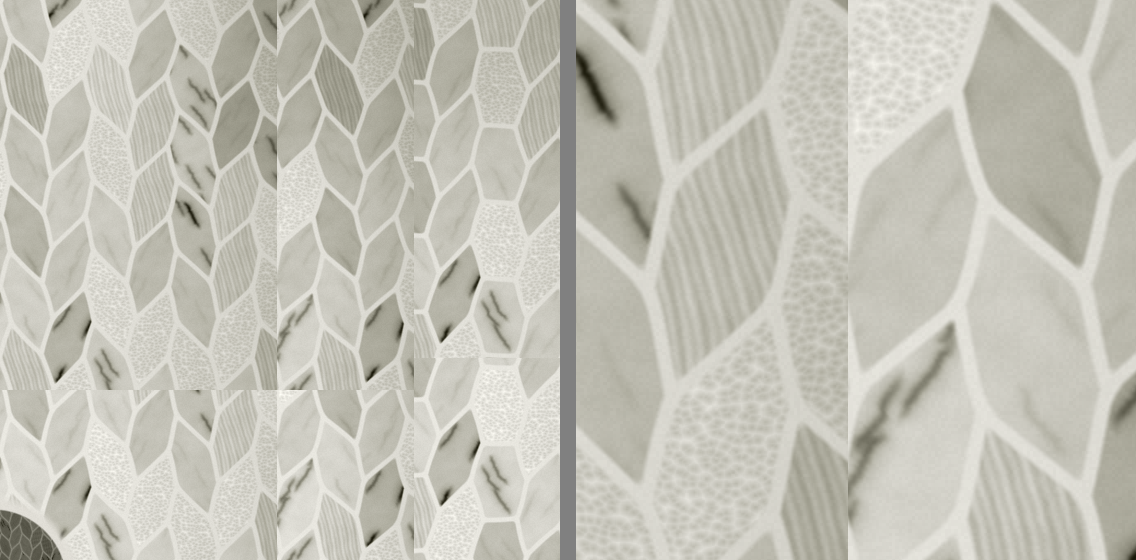
Left: the whole. Right: its middle third, enlarged.
Reproduce this pattern procedurally as a Shadertoy shader.

```glsl
// Leaf-shaped marble mosaic: leaning columns of stretched hexagons with pale grout.
// Zigzag column borders and slanted joints give a grout distance; each tile hashes
// to plain, veined, grooved or pitted stone. Offset panels break the repeat.
#define CELL vec2(0.0746, 0.127)   // column width and tile height
#define BULGE 0.12                 // zigzag of the column borders
#define LEAN 0.42                  // drop of a joint across one column
#define GROUT_HALF 0.0042
#define SEAM_A 0.495
#define SEAM_B 0.740
#define REPEAT_Y 0.293             // jump below the horizontal seam
#define PITTED_SHARE 0.20
#define GROOVED_SHARE 0.34
#define VEINED_SHARE 0.62

float hash(vec2 p) {
    vec3 q = fract(vec3(p.xyx) * 0.1031);
    q += dot(q, q.yzx + 33.33);
    return fract((q.x + q.y) * q.z);
}

// Distance to the nearest scattered point
float cellular(vec2 p) {
    vec2 base = floor(p);
    float nearest = 2.0;
    for (int j = -1; j <= 1; j++)
    for (int i = -1; i <= 1; i++) {
        vec2 g = base + vec2(i, j);
        vec2 point = g + vec2(hash(g), hash(g + 57.0));
        nearest = min(nearest, length(p - point));
    }
    return nearest;
}

float waves(vec2 p) {
    float sum = 0.0, amp = 0.5;
    for (int i = 0; i < 4; i++) {
        sum += amp * sin(p.x + 1.7 * sin(p.y)) * cos(p.y + 1.3 * sin(p.x * 0.8));
        p = mat2(1.5, 1.2, -1.2, 1.5) * p + 2.3;
        amp *= 0.55;
    }
    return sum;
}

float odd(float n) { return mod(n, 2.0); }

// Joint height on border n; lean holds the drop of even and odd columns
float jointHeight(float n, vec2 lean) {
    return ceil(n * 0.5) * lean.x + floor(n * 0.5) * lean.y + 0.5 * odd(n);
}

// Grout distance in canvas units; also gives tile id and local position
float leafGrid(vec2 uv, vec2 cell, vec2 lean, out vec2 id, out vec2 local) {
    float n = floor(uv.x + 0.5);
    float zig = 4.0 * abs(fract(uv.y - jointHeight(n, lean)) - 0.5) - 1.0;
    float side = uv.x - n - BULGE * zig;
    float column = side > 0.0 ? n : n - 1.0;
    float drop = (odd(column) < 0.5 ? lean.x : lean.y) / (1.0 - 2.0 * BULGE);
    float t = uv.x - column;
    float h = uv.y - jointHeight(column, lean) - drop * (t - BULGE);
    float f = fract(h);
    id = vec2(column, floor(h));
    local = vec2(t - 0.5, (f - 0.5 + drop * (t - 0.5)) * cell.y / cell.x);
    float dSide = abs(side) * cell.x / length(vec2(1.0, 4.0 * BULGE * cell.x / cell.y));
    float dJoint = min(f, 1.0 - f) * cell.y / length(vec2(1.0, drop * cell.y / cell.x));
    // Soft minimum rounds the corners
    float k = max(0.006 - abs(dSide - dJoint), 0.0);
    return min(dSide, dJoint) - k * k / 0.024;
}

// Brightness of one tile's stone
float stone(vec2 id, vec2 c) {
    float kind = hash(id + 11.0), tone = hash(id + 31.0), seed = tone * 40.0;
    float lean = odd(id.x) > 0.5 ? 1.0 : -1.0;
    float across = dot(c, vec2(0.85 * lean, 0.53));
    float along = dot(c, vec2(0.53 * lean, -0.85));
    float mottle = waves(c * 4.0 + seed);
    float g = mix(0.64, 0.78, tone) + 0.025 * mottle;
    if (kind < PITTED_SHARE) {
        float pits = cellular(c * vec2(11.0, 15.0) + seed);
        return 0.78 + 0.05 * tone + 0.13 * (pits - 0.45) + 0.02 * mottle;
    }
    if (kind < GROOVED_SHARE) {
        float grooves = sin((c.x * 1.0 - c.y * 0.25) * 62.0 + 1.5 * mottle);
        return g + 0.03 * grooves + 0.02 * sin(c.x * 29.0 - c.y * 5.0);
    }
    float strength = kind < VEINED_SHARE ? 0.30 : 0.04;
    for (int i = 0; i < 3; i++) {
        float r = hash(id + float(i) * 7.0 + 3.0);
        float line = across - (r - 0.5) * 0.75 + 0.06 * waves(vec2(along * 5.0, seed + r * 9.0));
        float patchy = smoothstep(-0.2, 0.8, sin(along * 4.0 + r * 20.0) + 0.5 * mottle);
        g -= strength * patchy * (0.7 * exp(-line * line * 500.0) + 0.3 * exp(-line * line * 50.0));
    }
    return g;
}

vec3 mosaic(vec2 uv, vec2 cell, vec2 lean, float shade, float soft) {
    vec2 id, local;
    float d = leafGrid(uv, cell, lean, id, local);
    float g = stone(id, local) * shade;
    float grout = 0.855 * mix(1.0, shade, 0.6);
    g = mix(grout, g, smoothstep(GROUT_HALF - soft, GROUT_HALF + soft, d));
    return vec3(g, g - 0.006, g - mix(0.065, 0.035, smoothstep(0.6, 0.9, g)));
}

void mainImage(out vec4 fragColor, in vec2 fragCoord) {
    vec2 p = fragCoord / iResolution.xy;
    p.y = 1.0 - p.y;
    float soft = max(0.002, 1.0 / iResolution.y);

    // Three panels, the last with wider cells and upright even columns
    bool last = p.x > SEAM_B;
    float start = last ? 0.772 : p.x > SEAM_A ? 0.643 : 0.0846;
    vec2 cell = CELL * (last ? 1.07 : 1.0);
    vec2 lean = vec2(last ? 0.0 : LEAN, -LEAN);
    float low = step(last ? 0.64 : 0.697, p.y);
    vec2 q = p + 0.0022 * sin(p.yx * vec2(43.0, 37.0) + 4.0 * p);
    q.y -= low * REPEAT_Y;
    vec2 uv = (q - vec2(start, last ? 0.147 : 0.196)) / cell + vec2(1.0, 0.0);

    // Uneven light, fading towards the right of each panel
    float across = last ? (p.x - SEAM_B) / 0.26 : p.x > SEAM_A ? (p.x - SEAM_A) / 0.245 : p.x / SEAM_A;
    float shade = 1.07 - (last ? 0.03 : 0.13) * across * across + 0.05 * low;
    shade -= 0.13 * (1.0 - smoothstep(0.0, 0.45, p.y)) * smoothstep(0.2, 0.6, p.x);
    vec3 color = mosaic(uv, cell, lean, shade, soft);

    // Dark corner of smaller tiles behind a pale curved rim
    float rim = length(p - vec2(-0.013, 1.042)) - 0.132;
    color = mix(vec3(0.88, 0.87, 0.84), color, smoothstep(0.008, 0.03, rim));
    vec3 corner = mosaic(p / CELL * 4.0, CELL, vec2(LEAN, -LEAN), 0.6, 0.008) * 0.85;
    color = mix(corner, color, smoothstep(-soft, soft, rim));

    color += 0.02 * (hash(floor(p * 512.0)) - 0.5);
    fragColor = vec4(clamp(color, 0.0, 1.0), 1.0);
}
```
